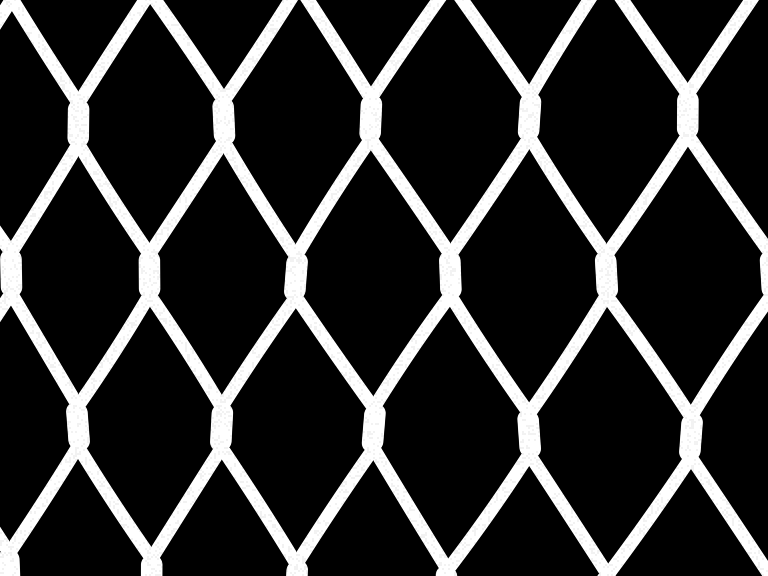
Reproduce this pattern procedurally as a WebGL 2 fragment shader.

```glsl
#version 300 es
precision highp float;
// Chain-link net: white diamond mesh with twisted knots on black, receding slightly to the left.

uniform vec2 u_resolution;
out vec4 fragColor;

// Lengths are fractions of the canvas height.
const vec3 BACKGROUND = vec3(0.0);
const vec3 WIRE_COLOR = vec3(1.0);
const vec3 GRAIN_COLOR = vec3(0.95);
const vec2 GRID_ORIGIN = vec2(0.0174, 0.5226);
const vec2 HALF_CELL = vec2(0.1198, 0.257);  // half a diamond, at the origin
const float PERSPECTIVE = 0.0095;            // growth per half cell to the right
const float WIRE_RADIUS = 0.0114;
const float KNOT_RADIUS = 0.0187;
const float KNOT_HALF_CORE = 0.024;          // straight part of the knot
const float STRAND_EXIT = 0.035;             // where strands leave the knot
const float JITTER = 0.004;
const float KNOT_TILT = 0.004;
const float BOW = 0.005;
const float GRAIN_SIZE = 0.0035;
const float GRAIN_SHARE = 0.2;

vec2 hash22(vec2 p) {
    vec3 q = fract(p.xyx * vec3(0.1031, 0.1030, 0.0973));
    q += dot(q, q.yzx + 33.33);
    return fract((q.xx + q.yz) * q.zy);
}

// Canvas position to mesh coordinates; knots sit at integers with an even sum.
vec2 toMesh(vec2 p) {
    vec2 d = p - GRID_ORIGIN;
    float column = d.x / (HALF_CELL.x + PERSPECTIVE * d.x);
    return vec2(column, d.y * (1.0 - PERSPECTIVE * column) / HALF_CELL.y);
}

vec2 knotCenter(vec2 id) {
    vec2 regular = GRID_ORIGIN + HALF_CELL * id / (1.0 - PERSPECTIVE * id.x);
    return regular + JITTER * (hash22(id + 17.0) - 0.5) * 2.0;
}

// Distance to a gently bowed line from a to b.
float strandDistance(vec2 p, vec2 a, vec2 b, float bow) {
    vec2 ab = b - a;
    float h = clamp(dot(p - a, ab) / dot(ab, ab), 0.0, 1.0);
    vec2 normal = normalize(vec2(-ab.y, ab.x));
    vec2 nearest = a + h * ab + normal * bow * 4.0 * h * (1.0 - h);
    return length(p - nearest) - WIRE_RADIUS;
}

// Upright capsule with a small lean.
float knotDistance(vec2 p, vec2 center, float tilt) {
    vec2 d = p - center;
    d.x -= tilt * d.y / KNOT_HALF_CORE;
    d.y -= clamp(d.y, -KNOT_HALF_CORE, KNOT_HALF_CORE);
    return length(d) - KNOT_RADIUS;
}

float netDistance(vec2 p) {
    vec2 base = floor(toMesh(p));
    float dist = 1.0;
    for (int y = -1; y <= 2; y++) {
        for (int x = -1; x <= 2; x++) {
            vec2 id = base + vec2(x, y);
            if (mod(id.x + id.y, 2.0) > 0.5) continue;
            vec2 center = knotCenter(id);
            vec2 variation = hash22(id + 53.0) - 0.5;
            dist = min(dist, knotDistance(p, center, KNOT_TILT * variation.x));

            // One rising and one falling strand to the next column.
            for (float side = -1.0; side <= 1.0; side += 2.0) {
                vec2 exitOffset = vec2(0.0, side * STRAND_EXIT);
                vec2 next = knotCenter(id + vec2(1.0, side));
                float bow = BOW * (side > 0.0 ? variation.x : variation.y);
                dist = min(dist, strandDistance(p, center + exitOffset, next - exitOffset, bow));
            }
        }
    }
    return dist;
}

void main() {
    vec2 p = gl_FragCoord.xy / u_resolution.y;
    float pixel = 1.0 / u_resolution.y;

    // Faint grain on the wire.
    float grain = step(1.0 - GRAIN_SHARE, hash22(floor(p / GRAIN_SIZE)).x);
    vec3 wire = mix(WIRE_COLOR, GRAIN_COLOR, grain);

    float coverage = 1.0 - smoothstep(-0.6 * pixel, 0.6 * pixel, netDistance(p));
    fragColor = vec4(mix(BACKGROUND, wire, coverage), 1.0);
}
```
